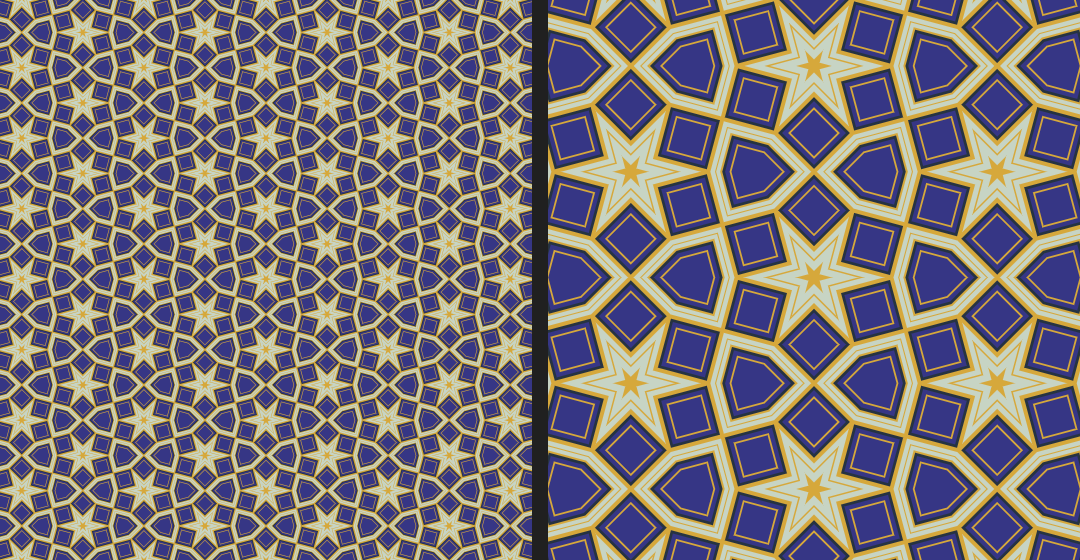
Left: the whole. Right: its middle third, enlarged.
Reproduce this pattern procedurally as a Shadertoy shader.

```glsl
// Girih lattice of six-pointed stars, squares and three-cornered shields, inlaid with gold lines.

// Layout, in canvas heights
const float STAR_SPACING = 0.1259;
const vec2  CENTER_SHIFT = vec2(0.0, 0.0015);

// Edge lines of the tiles inside one folded wedge, in star spacings
const float STAR_NOTCH = 0.13397;
const float EDGE_MIDDLE = 0.5;

// Inlay depths measured inward from a tile edge, in star spacings
const float RIM = 0.0095;
const float LINE = 0.0085;
const float OUTLINE = 0.0130;
const float STRAP = 0.0640;
const float STRAP_LINE = 0.0310;
const float STRAP_LINE_WIDTH = 0.0050;
const float INSET_LINE = 0.0430;
const float STAR_LINE = 0.0340;
const float STAR_LINE_WIDTH = 0.0070;
const float STAR_HEART = 0.0730;

const vec3 GOLD = vec3(0.84, 0.66, 0.23);
const vec3 PALE = vec3(0.78, 0.83, 0.77);
const vec3 BLUE = vec3(0.21, 0.21, 0.52);
const vec3 DARK = vec3(0.15, 0.20, 0.26);

// Antialiased step: share of a pixel of width px lying beyond edge
float beyond(float depth, float edge, float px) {
    return clamp((depth - edge) / px + 0.5, 0.0, 1.0);
}

float stripe(float depth, float start, float width, float px) {
    return beyond(depth, start, px) - beyond(depth, start + width, px);
}

// Offset from the nearest star on a triangular lattice
vec2 nearestStar(vec2 p) {
    vec2 period = vec2(1.0, sqrt(3.0));
    vec2 a = mod(p + 0.5 * period, period) - 0.5 * period;
    vec2 b = mod(p, period) - 0.5 * period;
    return dot(a, a) < dot(b, b) ? a : b;
}

// Mirror the hexagonal cell into a wedge of 30 degrees
vec2 foldWedge(vec2 p) {
    const vec2 mirror = vec2(-0.5, 0.8660254);
    p = abs(p);
    p -= 2.0 * max(dot(p, mirror), 0.0) * mirror;
    return vec2(p.x, abs(p.y));
}

// Blue field with a gold rim, a dark outline and an inset gold line
vec3 panel(float depth, float px) {
    vec3 color = mix(GOLD, DARK, beyond(depth, RIM, px));
    color = mix(color, BLUE, beyond(depth, RIM + OUTLINE, px));
    return mix(color, GOLD, stripe(depth, INSET_LINE, LINE, px));
}

// Pale strap framing a blue panel
vec3 shield(float depth, float px) {
    vec3 strap = mix(GOLD, PALE, beyond(depth, RIM, px));
    strap = mix(strap, GOLD, stripe(depth, STRAP_LINE, STRAP_LINE_WIDTH, px));
    float inner = depth - STRAP + RIM;
    return mix(strap, panel(inner, px), beyond(inner, 0.0, px));
}

// Pale star with an inner gold outline and a gold heart
vec3 star(float depth, float px) {
    vec3 color = mix(GOLD, PALE, beyond(depth, RIM, px));
    color = mix(color, GOLD, stripe(depth, STAR_LINE, STAR_LINE_WIDTH, px));
    return mix(color, GOLD, beyond(depth, STAR_HEART, px));
}

void mainImage(out vec4 fragColor, in vec2 fragCoord) {
    vec2 p = (fragCoord - 0.5 * iResolution.xy) / iResolution.y - CENTER_SHIFT;
    float px = 1.0 / (iResolution.y * STAR_SPACING);

    // Swapped axes put the closest neighbours above and below
    vec2 q = foldWedge(nearestStar(p.yx / STAR_SPACING));

    // Signed distances to the two edges of the square
    float fromStar = (q.x - q.y - STAR_NOTCH) * sqrt(0.5);
    float fromShield = (EDGE_MIDDLE - q.x - q.y) * sqrt(0.5);

    vec3 color;
    if (fromShield < 0.0) color = shield(-fromShield, px);
    else if (fromStar < 0.0) color = star(-fromStar, px);
    else color = panel(min(fromStar, fromShield), px);

    fragColor = vec4(color, 1.0);
}
```
